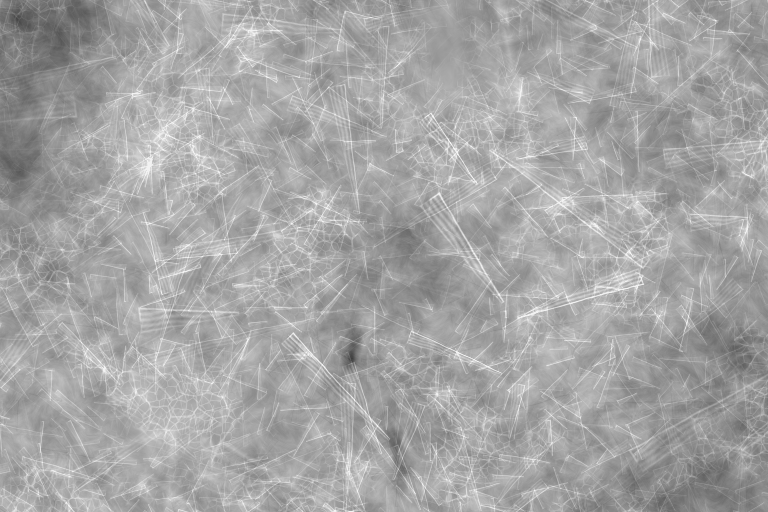
This texture is drawn by a WebGL 1 fragment shader. Its source:

```glsl
precision highp float;
uniform vec2 u_resolution;

const float TAU = 6.2832;
const float BASE_GREY = 0.615;

vec2 hash2(vec2 p) {
  vec3 q = fract(p.xyx * vec3(0.1031, 0.1030, 0.0973));
  q += dot(q, q.yzx + 33.33);
  return fract((q.xx + q.yz) * q.zy);
}

vec2 rotate(vec2 p, float angle) {
  float c = cos(angle), s = sin(angle);
  return vec2(c * p.x + s * p.y, c * p.y - s * p.x);
}

// Layered, bent sines: roughly -1 to 1
float clouds(vec2 p) {
  float sum = 0.0, amp = 0.5;
  for (int i = 0; i < 6; i++) {
    p += 0.45 * sin(p.yx * 1.1 + float(i) * 1.7);
    sum += amp * sin(p.x) * sin(p.y + 1.3);
    p = rotate(p, 0.9) * 1.85 + 3.1;
    amp *= 0.66;
  }
  return sum;
}

// Distances to the two nearest cell points
vec2 cellular(vec2 p) {
  vec2 cell = floor(p), near = vec2(9.0);
  for (int y = -1; y <= 1; y++) {
    for (int x = -1; x <= 1; x++) {
      vec2 id = cell + vec2(float(x), float(y));
      float d = length(id + hash2(id) - p);
      near = d < near.x ? vec2(d, near.x) : vec2(near.x, min(near.y, d));
    }
  }
  return near;
}

float frostLine(vec2 p, float scale) {
  vec2 f = cellular(p * scale);
  float px = scale / u_resolution.y;
  return 1.0 - smoothstep(0.02, 0.07 + px, f.y - f.x);
}

float blob(vec2 p, vec2 center, vec2 radius) {
  vec2 d = (p - center) / radius;
  return exp(-dot(d, d));
}

// Tapered splinter along x, with ribs and one lit rim
float splinter(vec2 p, float len, float width, float px) {
  float taper = width * (0.55 - 0.45 * p.x / len);
  float d = max(abs(p.y) - taper, abs(p.x) - len);
  float fill = 1.0 - smoothstep(-px, px, d);
  float rim = 1.0 - smoothstep(0.0, max(width * 0.14, px), abs(d));
  float ribs = sin(p.y / width * 13.0 + 1.5 * sin(p.x / len * 5.0));
  ribs *= smoothstep(px, 4.0 * px, width * 0.5);
  float lit = mix(0.25, 0.9, smoothstep(-width * 0.2, width * 0.2, p.y));
  return fill * (0.25 + 0.25 * ribs) + rim * lit;
}

float splinterBetween(vec2 p, vec2 a, vec2 b, float width) {
  vec2 d = b - a;
  vec2 q = rotate(p - 0.5 * (a + b), atan(d.y, d.x));
  return splinter(q, 0.5 * length(d), width, 1.0 / u_resolution.y);
}

// Splinters scattered on a grid, neighbours sharing a rough direction
float shards(vec2 p, float scale, float width, float seed) {
  vec2 q = p * scale, cell = floor(q);
  float px = scale / u_resolution.y, light = 0.0;
  for (int y = -1; y <= 1; y++) {
    for (int x = -1; x <= 1; x++) {
      vec2 id = cell + vec2(float(x), float(y));
      vec2 place = hash2(id + seed), shape = hash2(id + seed + 57.3);
      float angle = hash2(floor(id / 3.0) + seed).x * TAU + 1.3 * (shape.x - 0.5);
      vec2 local = rotate(q - id - place, angle);
      float len = mix(0.35, 0.95, shape.y);
      light += splinter(local, len, width * mix(0.4, 1.0, place.x), px)
             * mix(-0.25, 1.0, place.y);
    }
  }
  return light;
}

void main() {
  vec2 p = gl_FragCoord.xy / u_resolution.y;
  vec2 bend = vec2(clouds(p * 7.0), clouds(p * 7.0 + 9.0));
  vec2 soft = p + 0.06 * bend;

  // Broad hollows and snowy areas
  float hollow = blob(soft, vec2(0.05, 0.67), vec2(0.12, 0.24))
               + 0.7 * blob(soft, vec2(0.14, 0.95), vec2(0.15, 0.13))
               + 0.7 * blob(soft, vec2(1.40, 0.07), vec2(0.19, 0.14))
               + 0.6 * blob(soft, vec2(0.84, 0.53), vec2(0.09, 0.10))
               + 0.5 * blob(soft, vec2(1.05, 0.95), vec2(0.16, 0.07))
               + 0.4 * blob(soft, vec2(1.35, 0.71), vec2(0.13, 0.13))
               + 0.5 * blob(soft, vec2(1.45, 0.32), vec2(0.10, 0.10));
  float crack = blob(soft, vec2(0.685, 0.32), vec2(0.018, 0.06))
              + blob(soft, vec2(0.77, 0.10), vec2(0.02, 0.07));
  float snow = blob(soft, vec2(0.35, 0.67), vec2(0.22, 0.2))
             + blob(soft, vec2(0.06, 0.38), vec2(0.16, 0.2))
             + blob(soft, vec2(1.10, 0.60), vec2(0.2, 0.2));
  float glaze = blob(soft, vec2(0.34, 0.20), vec2(0.11, 0.09))
              + blob(soft, vec2(0.90, 0.88), vec2(0.12, 0.10));
  float icy = clamp(1.0 - 0.75 * hollow - 0.8 * glaze, 0.1, 1.0);

  float grey = BASE_GREY - 0.20 * hollow - 0.22 * crack + 0.07 * snow + 0.04 * glaze;
  grey += 0.07 * clouds(p * 9.0 + 4.0);
  grey += 0.10 * clouds(p * 42.0) * (1.0 - 0.7 * min(glaze, 1.0));

  // Frost crust, wide plates, then ever finer splinters
  float crust = smoothstep(-0.1, 0.5, clouds(p * 11.0 + 20.0));
  grey += crust * (0.09 * frostLine(p + 0.012 * bend, 26.0)
                 + 0.07 * frostLine(p + 0.009 * bend.yx, 55.0));
  grey += 0.07 * shards(p, 3.2, 0.36, 91.0);
  float scale = 5.0;
  for (int i = 0; i < 6; i++) {
    grey += 0.17 * icy * shards(p + 0.004 * bend, scale, 0.13, 13.0 * float(i));
    scale *= 1.4;
  }

  // Large blades
  vec2 rough = p + 0.004 * bend;
  float blades = splinterBetween(rough, vec2(0.84, 0.61), vec2(0.98, 0.41), 0.022)
               + splinterBetween(rough, vec2(0.83, 0.77), vec2(0.93, 0.64), 0.014)
               + splinterBetween(rough, vec2(0.56, 0.34), vec2(0.76, 0.14), 0.016)
               + splinterBetween(rough, vec2(1.25, 0.46), vec2(1.01, 0.38), 0.016)
               + splinterBetween(rough, vec2(0.80, 0.34), vec2(0.98, 0.27), 0.012);
  grey += 0.24 * blades;

  gl_FragColor = vec4(vec3(clamp(grey, 0.12, 0.95)), 1.0);
}
```
